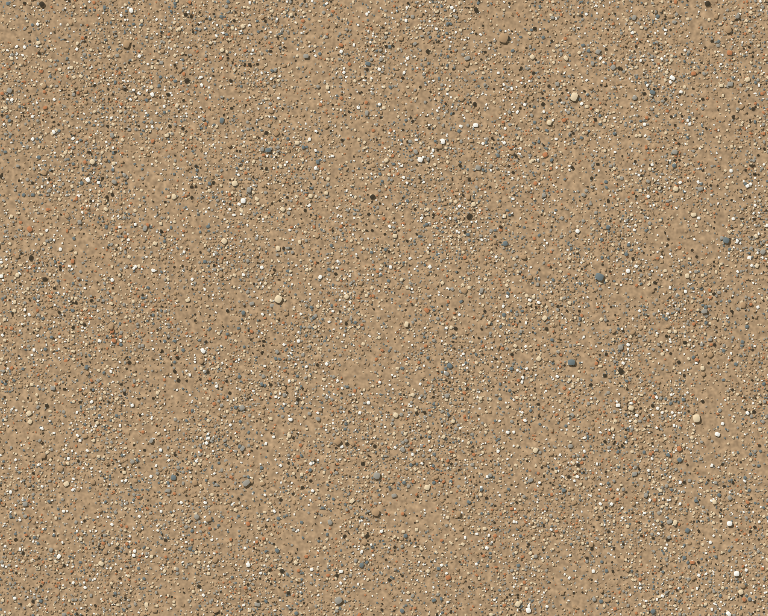
A Shadertoy shader for this texture:

```glsl
// Coarse dry sand: tan dust strewn with small pale, grey and rust grains.

const vec3 SAND = vec3(0.69, 0.58, 0.45);
const vec3 TAN = vec3(0.70, 0.58, 0.44);
const vec3 CREAM = vec3(0.88, 0.80, 0.66);
const vec3 WHITE = vec3(0.95, 0.94, 0.90);
const vec3 GREY = vec3(0.62, 0.60, 0.55);
const vec3 SLATE = vec3(0.44, 0.48, 0.48);
const vec3 RUST = vec3(0.74, 0.50, 0.34);
const vec3 UMBER = vec3(0.27, 0.24, 0.19);
const vec3 SHADOW = vec3(0.20, 0.17, 0.12);
const vec2 LIGHT = vec2(-0.6, 0.8);

vec3 hash3(vec2 p) {
    vec3 q = fract(p.xyx * vec3(0.1031, 0.1030, 0.0973));
    q += dot(q, q.yxz + 33.33);
    return fract((q.xxy + q.yzz) * q.zyx);
}

vec2 gradient(vec2 cell) {
    float angle = 6.2832 * hash3(cell + 71.0).x;
    return vec2(cos(angle), sin(angle));
}

float gradientNoise(vec2 p) {
    vec2 i = floor(p), f = fract(p);
    vec2 u = f * f * f * (f * (f * 6.0 - 15.0) + 10.0);
    vec2 e = vec2(0.0, 1.0);
    float low = mix(dot(gradient(i), f), dot(gradient(i + e.yx), f - e.yx), u.x);
    float high = mix(dot(gradient(i + e.xy), f - e.xy), dot(gradient(i + e.yy), f - e.yy), u.x);
    return mix(low, high, u.y);
}

float fbm(vec2 p, int octaves) {
    float sum = 0.0, amplitude = 1.0;
    for (int i = 0; i < octaves; i++) {
        sum += amplitude * gradientNoise(p);
        p = mat2(1.6, 1.2, -1.2, 1.6) * p + 13.7;
        amplitude *= 0.6;
    }
    return sum;
}

// Mineral colour picked by a random value
vec3 mineral(float pick) {
    vec3 tone = TAN;
    tone = mix(tone, CREAM, step(0.30, pick));
    tone = mix(tone, WHITE, step(0.50, pick));
    tone = mix(tone, GREY, step(0.60, pick));
    tone = mix(tone, SLATE, step(0.78, pick));
    tone = mix(tone, RUST, step(0.87, pick));
    return mix(tone, UMBER, step(0.94, pick));
}

// Signed distance to a blunt, slightly angular pebble
float pebble(vec2 q, float angle, float aspect, float radius) {
    float c = cos(angle), s = sin(angle);
    q = mat2(c, -s, s, c) * q * vec2(1.0, aspect);
    float boxy = max(abs(q.x), abs(q.y)) * 1.15;
    return mix(length(q), boxy, 0.45) - radius;
}

// Lays one size of jittered grains with dropped shadows over the ground
vec3 scatter(vec3 ground, vec2 p, float cells, float density, float shade, float seed) {
    vec2 g = p * cells, home = floor(g);
    float soft = 0.55 * cells / iResolution.y;
    for (int y = -1; y <= 1; y++) {
        for (int x = -1; x <= 1; x++) {
            vec2 cell = home + vec2(x, y);
            vec3 place = hash3(cell + seed);
            vec3 form = hash3(cell + seed + 517.0);
            float present = step(place.z, density);
            vec2 q = g - cell - mix(vec2(0.15), vec2(0.85), place.xy);
            float radius = mix(0.22, 0.45, form.x * form.x);
            float angle = 6.2832 * form.y;
            float aspect = mix(1.0, 1.5, form.z);
            float bodyDist = pebble(q, angle, aspect, radius);
            float shadowDist = pebble(q + LIGHT * 0.2, angle, aspect, radius * 1.1);
            float dark = (1.0 - smoothstep(-soft, soft, shadowDist)) * present;
            float cover = (1.0 - smoothstep(-soft, soft, bodyDist)) * present;
            float lit = 1.0 + 0.16 * clamp(dot(q, LIGHT) / radius, -1.0, 1.0);
            vec3 tone = mineral(hash3(cell + seed + 233.0).x) * lit;
            ground = mix(ground, SHADOW, dark * shade);
            ground = mix(ground, tone, cover);
        }
    }
    return ground;
}

void mainImage(out vec4 fragColor, in vec2 fragCoord) {
    vec2 p = fragCoord / iResolution.y;

    // Broad drifts of dust thin out the grains
    float drift = fbm(p * 9.0, 4);
    float density = clamp(0.54 + 0.55 * drift, 0.12, 0.9);

    // Dusty ground with fine grit
    float grit = fbm(p * 110.0, 2);
    vec3 colour = SAND * (1.0 + 0.22 * grit + 0.03 * gradientNoise(p * 3.0));

    // Fine, medium and coarse grains, then rare pebbles
    colour = scatter(colour, p, 210.0, density, 0.6, 11.0);
    colour = scatter(colour, p, 140.0, density * 0.8, 0.65, 307.0);
    colour = scatter(colour, p, 90.0, density * 0.13, 0.7, 641.0);
    colour = scatter(colour, p, 52.0, 0.012, 0.75, 907.0);

    fragColor = vec4(clamp(colour, 0.0, 1.0), 1.0);
}
```
